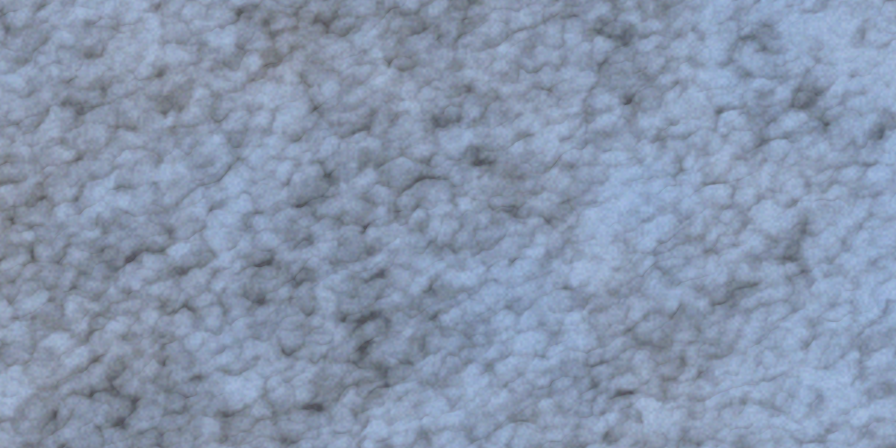
Write a Shadertoy shader that draws this texture.

```glsl
const vec3 PIT    = vec3(0.33, 0.34, 0.375);
const vec3 SHADOW = vec3(0.41, 0.445, 0.50);
const vec3 SLATE  = vec3(0.47, 0.51, 0.57);
const vec3 DUSK   = vec3(0.50, 0.55, 0.64);
const vec3 FROST  = vec3(0.55, 0.61, 0.71);
const vec3 SNOW   = vec3(0.595, 0.678, 0.80);

vec2 hash22(vec2 p) {
    vec3 q = fract(p.xyx * vec3(0.1031, 0.1030, 0.0973));
    q += dot(q, q.yzx + 33.33);
    return fract((q.xx + q.yz) * q.zy);
}

// Smooth value noise, -1 to 1
float noise(vec2 p) {
    vec2 i = floor(p), f = fract(p);
    f = f * f * (3.0 - 2.0 * f);
    float low  = mix(hash22(i).x, hash22(i + vec2(1, 0)).x, f.x);
    float high = mix(hash22(i + vec2(0, 1)).x, hash22(i + vec2(1, 1)).x, f.x);
    return 2.0 * mix(low, high, f.y) - 1.0;
}

float fbm(vec2 p, int octaves) {
    float sum = 0.0, amp = 0.6;
    for (int k = 0; k < octaves; k++) {
        sum += amp * noise(p);
        p = mat2(0.8, 0.6, -0.6, 0.8) * p * 2.03 + 17.3;
        amp *= 0.55;
    }
    return sum;
}

// Soft rounded clumps: domes with creases, lit from above
float clumps(vec2 p, vec2 lightDir, float softness) {
    vec2 cell = floor(p);
    float total = 0.0, lit = 0.0, tone = 0.0;
    for (int y = -1; y <= 1; y++)
    for (int x = -1; x <= 1; x++) {
        vec2 id = cell + vec2(x, y);
        vec2 rnd = hash22(id + 71.0);
        vec2 d = p - id - rnd;
        float w = exp(-softness * dot(d, d));
        total += w;
        lit += w * dot(d, lightDir);
        tone += w * (hash22(id + 133.0).y - 0.5);
    }
    float dome = 0.2 + log(total + 1e-6) / softness;
    return 3.2 * dome + (1.2 * lit + 2.0 * tone) / (total + 1e-6);
}

// Align the grain with a slanted axis and stretch it along that axis
vec2 slant(vec2 p, float angle, float stretch) {
    float c = cos(angle), s = sin(angle);
    return vec2((c * p.x + s * p.y) / stretch, c * p.y - s * p.x);
}

float linearStep(float a, float b, float x) {
    return clamp((x - a) / (b - a), 0.0, 1.0);
}

vec3 snowRamp(float z) {
    vec3 col = mix(PIT, SHADOW, linearStep(-2.35, -1.55, z));
    col = mix(col, SLATE, linearStep(-1.55, -0.95, z));
    col = mix(col, DUSK,  linearStep(-0.95, -0.40, z));
    col = mix(col, FROST, linearStep(-0.40, 0.24, z));
    col = mix(col, SNOW,  linearStep(0.24, 1.13, z));
    return col + 0.035 * clamp(z - 1.13, 0.0, 1.5);
}

void mainImage(out vec4 fragColor, in vec2 fragCoord) {
    vec2 p = fragCoord / iResolution.y;
    float aspect = iResolution.x / iResolution.y;

    // Ragged, slanted coordinates
    vec2 warp = vec2(fbm(p * 19.0, 3), fbm(p * 19.0 + 41.0, 3));
    vec2 q = slant(p + 0.015 * warp, 0.5, 1.4);
    vec2 lightDir = slant(vec2(-0.25, 0.95), 0.5, 1.0);

    // Broad tone, clumps and fine crumbs
    float z = 0.16 + 0.65 * (p.x / aspect - 0.5) - 0.45 * (p.y - 0.5);
    z += 0.85 * fbm(p * 2.3 + 5.0, 2);
    z += 1.0 * fbm(q * 8.0 + 23.0, 3);
    z += 0.56 * clumps(q * 27.0, lightDir, 9.0);
    z += 0.38 * clumps(q * 48.0 + 9.0, lightDir, 8.0);
    z += 0.40 * fbm(q * 58.0 + 31.0, 2);

    // Sparse dark hollows
    float hollow = fbm(q * 12.0 + 87.0, 3);
    z -= 1.35 * smoothstep(0.34, 0.85, hollow);

    // Cool and warm drift, then fine coloured grain
    vec3 col = snowRamp(z);
    float drift = fbm(p * 3.5 + 61.0, 3) + 0.5 - p.x / aspect;
    col += drift * vec3(0.018, 0.0, -0.02);
    vec2 g = p * 190.0;
    vec3 grain = vec3(noise(g), noise(g + 211.0), noise(g + 419.0));
    col += 0.018 * grain + 0.027 * noise(g * 0.8 + 97.0);

    fragColor = vec4(clamp(col, 0.0, 1.0), 1.0);
}
```
